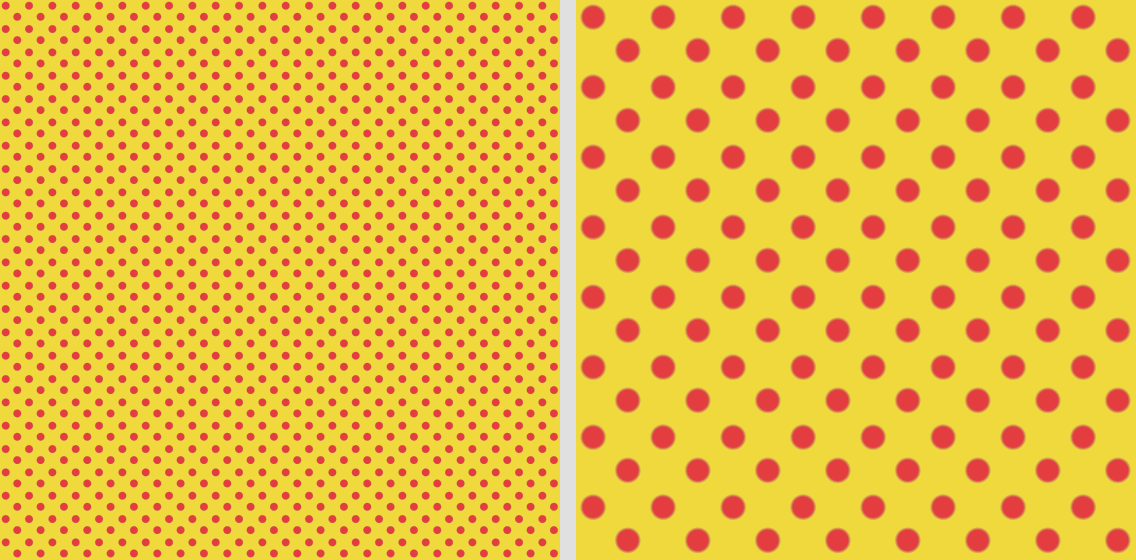
Left, the full canvas; right, a detail of the centre.
Write a WebGL 2 fragment shader that draws this pattern.

```glsl
#version 300 es
precision highp float;
// Small red polka dots in staggered rows on a yellow ground.

#define REPEATS 24.0
#define DOT_RADIUS 0.167
#define EDGE_SOFTNESS 0.045
#define FIRST_CENTER vec2(0.245, 0.755)
#define SECOND_CENTER vec2(0.740, 0.281)
#define GROUND_COLOR vec3(0.94, 0.85, 0.24)
#define DOT_COLOR vec3(0.89, 0.24, 0.25)
#define RIM_TINT vec3(-0.055, 0.0, 0.05)

uniform vec2 u_resolution;
out vec4 fragColor;

// Distance to the nearest copy of a dot, in cells; wraps at the cell borders.
float dotDistance(vec2 cellPos, vec2 center) {
    vec2 offset = fract(cellPos - center + 0.5) - 0.5;
    return length(offset) - DOT_RADIUS;
}

void main() {
    vec2 cellPos = gl_FragCoord.xy / u_resolution * REPEATS;

    // Two dots per cell form the staggered lattice.
    float dist = min(dotDistance(cellPos, FIRST_CENTER),
                     dotDistance(cellPos, SECOND_CENTER));

    // Smooth edge, never narrower than one pixel.
    float pixel = REPEATS / min(u_resolution.x, u_resolution.y);
    float edgeWidth = max(EDGE_SOFTNESS, pixel);
    float coverage = clamp(0.5 - dist / edgeWidth, 0.0, 1.0);

    // Slightly dull rim where the two colours blend.
    float rim = min(1.0, 6.0 * coverage * (1.0 - coverage));
    vec3 color = mix(GROUND_COLOR, DOT_COLOR, coverage) + RIM_TINT * rim;

    fragColor = vec4(color, 1.0);
}
```
